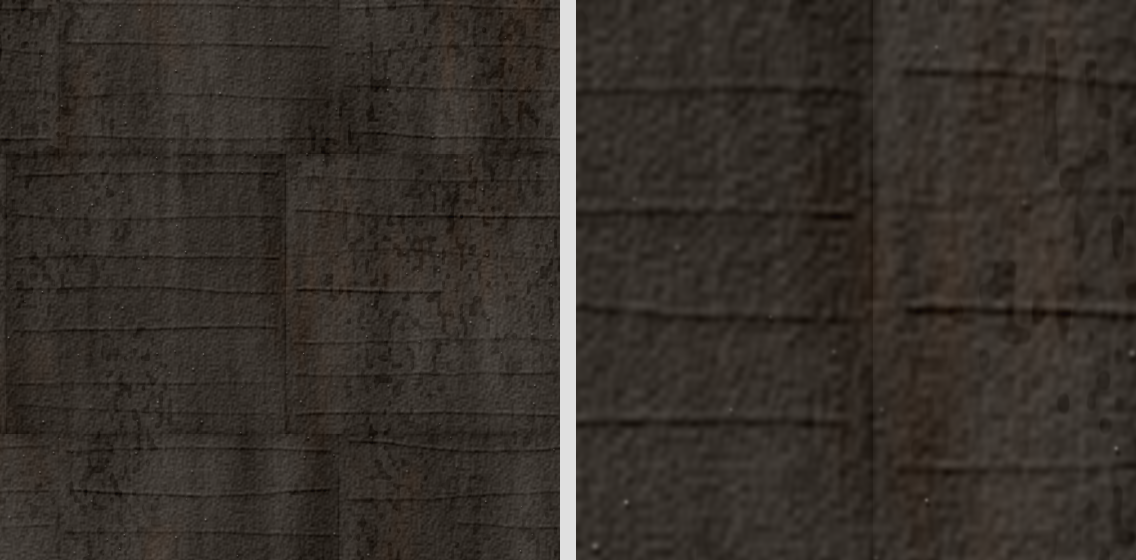
Left: the whole. Right: its middle third, enlarged.
Write a Shadertoy shader that draws this texture.

```glsl
// Dark weathered panels in staggered rows, with wavy horizontal creases, vertical stains and pits
#define BASE_COLOR vec3(0.212, 0.191, 0.170)
#define RUST_SHIFT vec3(0.030, 0.002, -0.014)
#define PANEL_SIZE 0.5
#define ROW_START 0.225
#define ROW_SHIFT 0.095
#define CREASES 7
#define CREASE_WIDTH 0.0026
#define CREASE_DEPTH 0.080
#define STAIN_AMOUNT 0.085
#define GRAIN_AMOUNT 0.062
#define PIT_DEPTH 0.055
#define SPECK_GLOW 0.24

float hash(vec2 p) {
    vec3 q = fract(vec3(p.xyx) * 0.1031);
    q += dot(q, q.yzx + 33.33);
    return fract((q.x + q.y) * q.z);
}

float noise(vec2 p) {
    vec2 i = floor(p), f = fract(p);
    f = f * f * (3.0 - 2.0 * f);
    return mix(mix(hash(i), hash(i + vec2(1, 0)), f.x),
               mix(hash(i + vec2(0, 1)), hash(i + vec2(1, 1)), f.x), f.y);
}

float fbm(vec2 p) {
    float sum = 0.0, amp = 0.5;
    for (int i = 0; i < 4; i++) {
        sum += amp * noise(p);
        p = p * 2.03 + 17.3;
        amp *= 0.5;
    }
    return sum / 0.9375;
}

float bump(float d, float width) {
    return exp(-d * d / (width * width));
}

// Raised folds: a soft lit upper side above a dark shadow
float creases(vec2 local, float seed) {
    float shade = 0.0, spacing = PANEL_SIZE / float(CREASES);
    for (int i = 0; i < CREASES; i++) {
        vec2 key = vec2(float(i) * 7.0 + 3.0, seed);
        float r = hash(key), s = hash(key + 41.0);
        float x = local.x / PANEL_SIZE;
        float height = (float(i) + 0.5 + 0.55 * (r - 0.5)) * spacing;
        height += 0.026 * (noise(vec2(x * 1.8 + r * 50.0, seed)) - 0.5);
        height += 0.004 * (noise(vec2(x * 9.0 + s * 50.0, seed)) - 0.5);
        float start = 0.008 + 0.02 * s + 0.4 * step(0.88, r);
        float stop = 0.992 - 0.015 * r - 0.4 * step(0.9, s);
        float strength = smoothstep(start, start + 0.02, x) * (1.0 - smoothstep(stop - 0.02, stop, x));
        strength *= mix(0.4, 1.1, s) * (0.65 + 0.6 * noise(vec2(x * 7.0, seed + r * 90.0)));
        float d = local.y - height;
        shade += strength * (0.48 * bump(d - 0.0054, CREASE_WIDTH) - bump(d, CREASE_WIDTH)
                             - 0.16 * bump(d + 0.005, 0.006));
    }
    return shade;
}

// Worn seams between panels, with ragged dirt around them
float seams(vec2 local, vec2 uv) {
    vec2 edge = min(local, PANEL_SIZE - local);
    float ragged = noise(uv * vec2(90.0, 14.0));
    float side = bump(edge.x, 0.0025) * smoothstep(0.25, 0.75, noise(uv * vec2(6.0, 28.0)));
    float top = bump(edge.y, 0.004 + 0.006 * ragged) * noise(uv * vec2(9.0, 3.0));
    float dirt = exp(-edge.x / 0.022) + exp(-edge.y / 0.025) * (0.5 + ragged);
    return 0.045 * side + 0.045 * top + 0.026 * dirt * fbm(uv * 8.0);
}

// Sparse bright chips, each with a shadow below
float specks(vec2 uv) {
    vec2 grid = uv * 34.0, cell = floor(grid);
    vec2 center = 0.25 + 0.5 * vec2(hash(cell + 5.0), hash(cell + 11.0));
    vec2 d = (fract(grid) - center) / 34.0;
    float size = mix(0.0010, 0.0022, hash(cell + 23.0));
    float present = step(0.86, hash(cell + 31.0)) * mix(0.3, 1.0, hash(cell + 47.0));
    float shadow = bump(length(d + vec2(-0.001, 0.003)), size * 1.5);
    return present * (bump(length(d), size) - 0.4 * shadow);
}

void mainImage(out vec4 fragColor, in vec2 fragCoord) {
    vec2 uv = fragCoord / iResolution.xy;

    // Staggered panel layout, repeating across the canvas
    float row = floor((uv.y - ROW_START) / PANEL_SIZE);
    vec2 q = uv - vec2(0.01 + ROW_SHIFT * mod(row, 2.0), ROW_START);
    vec2 panel = floor(q / PANEL_SIZE);
    vec2 local = q - panel * PANEL_SIZE;
    float seed = 13.0 * hash(mod(panel, 2.0) + 3.0) + 19.0 * mod(panel.y, 2.0) + 31.0 * mod(panel.x, 2.0);

    // Vertical stains, broad and narrow
    vec2 drift = uv + vec2(0.006 * noise(uv * 9.0), 0.0);
    float stain = noise(drift * vec2(15.0, 3.0) + seed) - 0.5;
    stain += 0.45 * (noise(drift * vec2(48.0, 5.0) + 7.0) - 0.5);
    stain += 0.30 * (noise(uv * vec2(150.0, 16.0)) - 0.5);
    stain += 0.70 * (fbm(uv * 5.0 + 20.0) - 0.5);

    // Fine embossed grain
    vec2 g = uv * 210.0;
    float grain = noise(g) - noise(g + vec2(0.5, -0.8));
    grain += 0.6 * (noise(uv * vec2(260.0, 130.0) + 60.0) - 0.5);

    // Corroded pits gathered in patches
    float patches = smoothstep(0.46, 0.68, fbm(uv * vec2(6.0, 4.5) + 3.7));
    float pits = smoothstep(0.58, 0.80, noise(uv * vec2(125.0, 75.0) + 9.0)) * (0.12 + patches);

    float light = STAIN_AMOUNT * stain + GRAIN_AMOUNT * grain - PIT_DEPTH * pits;
    light += 0.022 * (hash(vec2(seed, 8.0)) - 0.5);
    light += CREASE_DEPTH * creases(local, seed) - seams(local, uv) + SPECK_GLOW * specks(uv);

    float rust = smoothstep(0.50, 0.72, fbm(uv * vec2(7.0, 4.0) + 51.0)) * noise(uv * vec2(45.0, 12.0) + 30.0);
    vec3 color = BASE_COLOR + light + RUST_SHIFT * rust;
    fragColor = vec4(clamp(color, 0.03, 1.0), 1.0);
}
```
